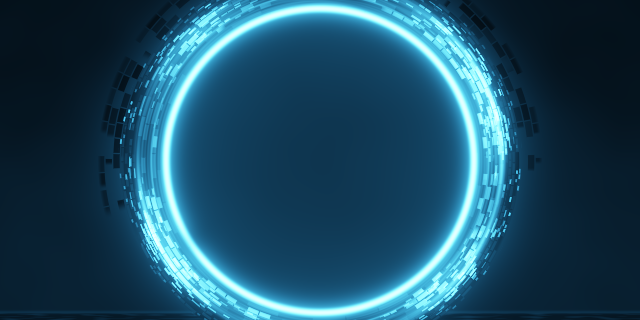
Give the GLSL for this background, as a WebGL 2 fragment shader.

```glsl
#version 300 es
precision highp float;
// A glowing portal ring of lit machinery floating in blue haze above a dark floor.
// All light is summed as one scalar energy field in polar coordinates around the
// portal, then an exponential film curve turns it into deep blue, cyan and white.
uniform vec2 u_resolution;
out vec4 fragColor;

const float TAU = 6.2831853;

float hash(vec2 p) {
    vec3 q = fract(p.xyx * vec3(0.1031, 0.1030, 0.0973));
    q += dot(q, q.yzx + 33.33);
    return fract((q.x + q.y) * q.z);
}

float gradientDot(vec2 cell, vec2 offset) {
    float angle = TAU * hash(cell);
    return dot(vec2(cos(angle), sin(angle)), offset);
}

float gradientNoise(vec2 p) {
    vec2 i = floor(p), f = fract(p);
    vec2 w = f * f * f * (f * (f * 6.0 - 15.0) + 10.0);
    vec2 e = vec2(1.0, 0.0);
    return mix(mix(gradientDot(i, f), gradientDot(i + e, f - e), w.x),
               mix(gradientDot(i + e.yx, f - e.yx), gradientDot(i + 1.0, f - 1.0), w.x), w.y);
}

// Angular bump centred on a direction in degrees
float lobe(float angle, float degrees_, float sharpness) {
    return exp(sharpness * (cos(angle - radians(degrees_)) - 1.0));
}

float band(float r, float inner, float outer, float soft) {
    return smoothstep(inner - soft, inner + soft, r) * (1.0 - smoothstep(outer - soft, outer + soft, r));
}

// Random brightness of curved plates laid out on concentric rows
float plates(float r, float angle, float rowHeight, float count, float density, float pixel) {
    float row = floor(r / rowHeight);
    float n = floor(count * (0.6 + 0.8 * hash(vec2(row, count))));
    float u = fract(angle / TAU + hash(vec2(count, row))) * n;
    vec2 id = vec2(floor(u), row + count);
    vec2 edge = (0.5 - abs(fract(vec2(u, r / rowHeight)) - 0.5)) * vec2(TAU * r / n, rowHeight);
    float cover = smoothstep(0.0, 1.3 * pixel, min(edge.x, edge.y));
    float lit = smoothstep(1.0 - density, 1.04 - density, hash(id));
    return cover * lit * (0.35 + 0.65 * hash(id + 17.0));
}

void main() {
    vec2 p = gl_FragCoord.xy / u_resolution.y;
    float pixel = 1.0 / u_resolution.y;
    vec2 q = p - vec2(0.5 * u_resolution.x / u_resolution.y, 0.498);
    q.y *= 1.012;
    float r = length(q);
    float angle = atan(q.y, q.x);
    float d = r - 0.481;

    // Hazy surroundings, brighter low down and close to the portal
    float haze = gradientNoise(p * vec2(2.5, 4.0)) + 0.5 * gradientNoise(p * 7.0 + 9.0);
    float energy = 0.045 + 0.042 * smoothstep(0.95, 0.2, p.y) + 0.012 * haze;
    energy += 0.2 * exp(-max(r - 0.59, 0.0) / 0.075);

    // Floor strip with a faint horizon and stretched reflections
    float floorMask = 1.0 - smoothstep(0.018, 0.024, p.y);
    float ripple = gradientNoise(p * vec2(14.0, 160.0));
    energy *= 1.0 - 0.3 * floorMask;
    energy += floorMask * 0.12 * max(ripple, 0.0) + 0.05 * exp(-pow((p.y - 0.024) / 0.005, 2.0));

    // Dark debris protruding from the outer rim
    float rim = lobe(angle, 166.0, 18.0) + lobe(angle, 138.0, 40.0)
              + lobe(angle, 38.0, 25.0) + lobe(angle, 14.0, 40.0);
    float debris = plates(r, angle, 0.024, 75.0, 0.7 * min(rim, 1.0), pixel);
    energy *= 1.0 - 0.65 * debris * band(r, 0.61, 0.69, 0.008);

    // Where the machinery is most strongly lit
    float lower = lobe(angle, 212.0, 16.0) + 0.75 * lobe(angle, 316.0, 16.0);
    float upper = 0.9 * lobe(angle, 20.0, 14.0) + 0.6 * lobe(angle, 136.0, 18.0)
                + 0.45 * lobe(angle, 52.0, 30.0) + 0.4 * lobe(angle, 250.0, 50.0);
    float power = min(lower + upper, 1.0);

    // Machine body: dark outer shell, blue inner track with grooves
    float shell = band(r, 0.575, 0.622, 0.006);
    float shade = plates(r, angle, 0.012, 130.0, 0.6, pixel);
    energy = mix(energy, 0.10 + 0.12 * shade + 0.12 * power, 0.75 * shell);
    float track = band(r, 0.487, 0.582, 0.007);
    float groove = gradientNoise(vec2(r * 150.0, 3.0 * cos(angle) + 5.0));
    float panel = plates(r, angle, 0.016, 48.0, 0.5, pixel);
    energy = mix(energy, 0.27 + 0.22 * groove + 0.16 * panel + 0.3 * power, track);

    // Lit plates at three scales, from wide blocks to fine specks
    float lights = 0.0;
    for (int i = 0; i < 3; i++) {
        float k = float(i);
        float height = 0.017 / (1.0 + 0.65 * k);
        float density = (0.07 + 0.47 * power) / (1.0 + 0.3 * k);
        float zone = band(r, 0.513 + 0.008 * k, 0.584 + 0.012 * k, 0.005);
        lights += zone * plates(r, angle, height, 65.0 + 50.0 * k, density, pixel);
    }
    energy += lights * (0.55 + 2.5 * power);
    float sparks = plates(r, angle, 0.009, 210.0, 0.2, pixel) * band(r, 0.595, 0.628, 0.005);
    energy += 0.9 * sparks * (0.3 + lobe(angle, 168.0, 10.0) + lobe(angle, 345.0, 12.0));

    // Long curved streaks and their bloom
    float streak = lobe(angle, 20.0, 12.0) + 0.7 * lobe(angle, 207.0, 18.0) + 0.5 * lobe(angle, 325.0, 20.0);
    energy += 2.4 * streak * exp(-pow((r - 0.568) / 0.006, 2.0));
    energy += 0.5 * power * exp(-pow((r - 0.557) / 0.035, 2.0));
    energy += 0.45 * exp(-pow((r - 0.527) / 0.003, 2.0));

    // Interior glow falling away from the ring
    float depth = max(-d, 0.0);
    float interior = 0.153 + 0.13 * exp(-depth / 0.15) + 0.008 * haze;
    energy = mix(interior, energy, smoothstep(-0.006, 0.006, d));

    // Bright thin ring and its halo
    float broken = 1.0 - 0.45 * lobe(angle, 212.0, 150.0);
    energy += broken * (5.0 * exp(-pow(d / 0.0085, 2.0)) + 0.95 * exp(-abs(d) / 0.021));

    vec3 color = 1.0 - exp(-energy * vec3(0.36, 1.48, 2.35));
    fragColor = vec4(color, 1.0);
}
```
